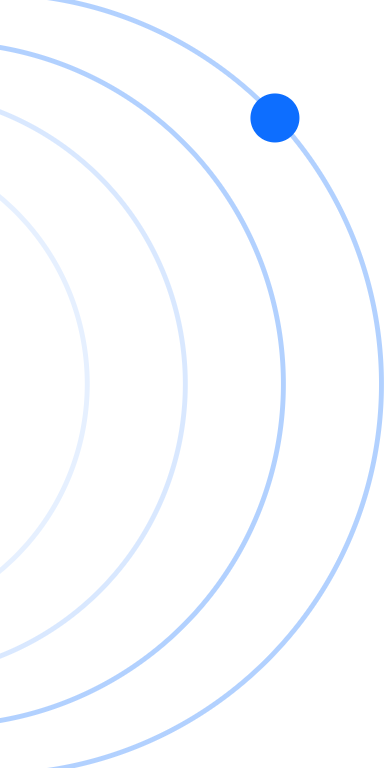
Write a WebGL 2 fragment shader that draws this background.

```glsl
#version 300 es
precision highp float;
// Four thin blue arcs on white, spreading rightward from beyond the left edge,
// with a solid dot riding on the outermost arc. Each arc is a circle distance
// function; both its radius and its centre shift evenly from one to the next.

uniform vec2 u_resolution;
out vec4 fragColor;

// Antialiased coverage of a shape from its signed distance.
float coverage(float dist, float pixel) {
    return clamp(0.5 - dist / pixel, 0.0, 1.0);
}

void main() {
    // Canvas height is one unit.
    vec2 p = gl_FragCoord.xy / u_resolution.y;
    float pixel = 1.0 / u_resolution.y;
    vec3 blue = vec3(0.05, 0.43, 1.0);
    vec3 color = vec3(1.0);

    // Arcs, outermost first, fading toward the left.
    float opacity[4] = float[](0.316, 0.316, 0.155, 0.105);
    for (int i = 0; i < 4; i++) {
        float radius = 0.5085 - 0.0638 * float(i);
        float rightEdge = 0.4967 - 0.1277 * float(i);
        vec2 center = vec2(rightEdge - radius, 0.5);
        float ring = abs(length(p - center) - radius) - 0.0032;
        color = mix(color, blue, opacity[i] * coverage(ring, pixel));
    }

    // Dot on the outer arc.
    float dotDist = length(p - vec2(0.358, 0.8464)) - 0.0319;
    color = mix(color, blue, coverage(dotDist, pixel));

    fragColor = vec4(color, 1.0);
}
```
